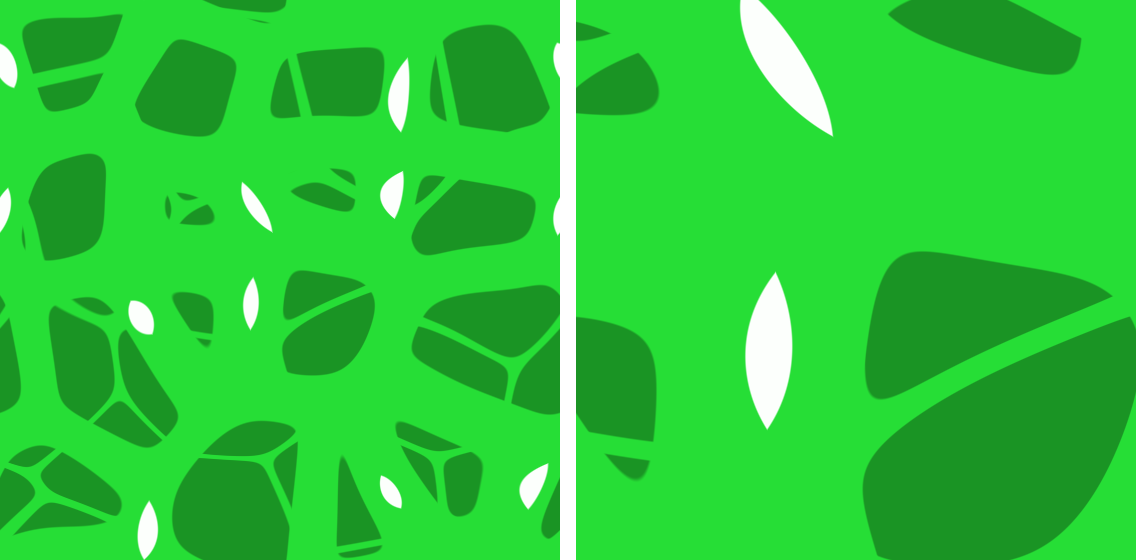
Left: the whole. Right: its middle third, enlarged.
Reproduce this pattern procedurally as a Shadertoy shader.

```glsl
// Tiling flat-colour web: broad green bands, dark rounded gaps crossed by thin strands, white slivers.

const vec3 BAND_GREEN = vec3(0.15, 0.87, 0.21);
const vec3 GAP_GREEN = vec3(0.10, 0.58, 0.14);
const vec3 SLIVER_WHITE = vec3(0.99, 1.0, 0.99);
const float GRID = 4.0;      // cells per canvas side
const float JITTER = 0.76;   // scatter of cell points

// Integer hash on a wrapped lattice, two values in 0..1.
vec2 hash2(vec2 cell, float period, uint seed) {
    uvec2 v = uvec2(mod(cell + 0.5, period)) + uvec2(seed, seed * 7u);
    v = v * 1664525u + 1013904223u;
    for (int i = 0; i < 2; i++) {
        v.x += v.y * 1664525u;
        v.y += v.x * 1664525u;
        v ^= v >> 16u;
    }
    return vec2(v & 65535u) / 65535.0;
}

// Smooth wrapping noise, two channels in -1..1.
vec2 noise2(vec2 uv, float period, uint seed) {
    vec2 p = uv * period, cell = floor(p), f = p - cell;
    f = f * f * f * (f * (f * 6.0 - 15.0) + 10.0);
    vec2 low = mix(hash2(cell, period, seed), hash2(cell + vec2(1, 0), period, seed), f.x);
    vec2 high = mix(hash2(cell + vec2(0, 1), period, seed), hash2(cell + vec2(1, 1), period, seed), f.x);
    return mix(low, high, f.y) * 2.0 - 1.0;
}

vec2 cellPoint(vec2 cell, uint seed) {
    return cell + 0.5 + JITTER * (hash2(cell, GRID, seed) - 0.5);
}

// Distance to the nearest cell border with filleted corners; also gives the cell.
float borderDistance(vec2 p, uint seed, float fillet, out vec2 nearest) {
    vec2 base = floor(p), toNearest = vec2(0.0);
    float best = 1e3;
    for (int y = -1; y <= 1; y++)
    for (int x = -1; x <= 1; x++) {
        vec2 cell = base + vec2(x, y);
        vec2 r = cellPoint(cell, seed) - p;
        if (dot(r, r) < best) {
            best = dot(r, r);
            toNearest = r;
            nearest = cell;
        }
    }
    float sum = 0.0;
    for (int y = -2; y <= 2; y++)
    for (int x = -2; x <= 2; x++) {
        if (x == 0 && y == 0) continue;
        vec2 r = cellPoint(nearest + vec2(x, y), seed) - p;
        float d = dot(0.5 * (toNearest + r), normalize(r - toNearest));
        sum += exp(-d / fillet);
    }
    return -fillet * log(sum);
}

// Pointed lens, long axis along y.
float lensDistance(vec2 q, float halfWidth, float halfLength) {
    float radius = (halfLength * halfLength + halfWidth * halfWidth) / (2.0 * halfWidth);
    return length(vec2(abs(q.x) + radius - halfWidth, q.y)) - radius;
}

// Bent lenses lying in the bands between side-by-side cells.
float sliverDistance(vec2 p, uint seed) {
    float d = 1e3;
    vec2 base = floor(p);
    for (int y = -1; y <= 1; y++)
    for (int x = -2; x <= 1; x++) {
        vec2 cell = base + vec2(x, y);
        vec2 size = hash2(cell, GRID, seed + 31u);
        vec2 style = hash2(cell, GRID, seed + 57u);
        if (style.x > 0.75) continue;
        vec2 a = cellPoint(cell, seed), b = cellPoint(cell + vec2(1, 0), seed);
        vec2 across = normalize(b - a), r = p - 0.5 * (a + b);
        vec2 q = vec2(dot(r, across), dot(r, vec2(-across.y, across.x)));
        q.x += (style.y - 0.5) * 2.4 * q.y * q.y;
        float halfLength = mix(0.12, 0.23, size.x);
        d = min(d, lensDistance(q, mix(0.045, 0.08, size.y), halfLength));
    }
    return d;
}

// Coverage of the inside of a shape, d in canvas units.
float fill(float d, float soft) {
    return 1.0 - smoothstep(-soft, soft, d);
}

void mainImage(out vec4 fragColor, in vec2 fragCoord) {
    vec2 uv = fragCoord / iResolution.xy;
    float soft = 1.0 / iResolution.y;
    vec2 cell, strandCell;

    // Dark gaps between the broad bands
    vec2 p = GRID * (uv + 0.035 * noise2(uv, 4.0, 11u));
    float border = borderDistance(p, 3u, 0.05, cell);
    float bandHalf = mix(0.11, 0.28, hash2(cell, GRID, 83u).x);
    float gap = fill((bandHalf - border) / GRID, soft);

    // Thin curved strands crossing the gaps
    vec2 s = GRID * (uv + 0.065 * noise2(uv, 3.0, 23u));
    float strandBorder = borderDistance(s, 141u, 0.04, strandCell) / GRID;
    float strandHalf = 0.0085 + 0.004 * noise2(uv, 3.0, 47u).x;
    gap *= 1.0 - fill(strandBorder - strandHalf, soft);

    // White slivers on top
    float sliver = fill(sliverDistance(p, 3u) / GRID, soft);
    vec3 color = mix(BAND_GREEN, GAP_GREEN, gap);
    fragColor = vec4(mix(color, SLIVER_WHITE, sliver), 1.0);
}
```
